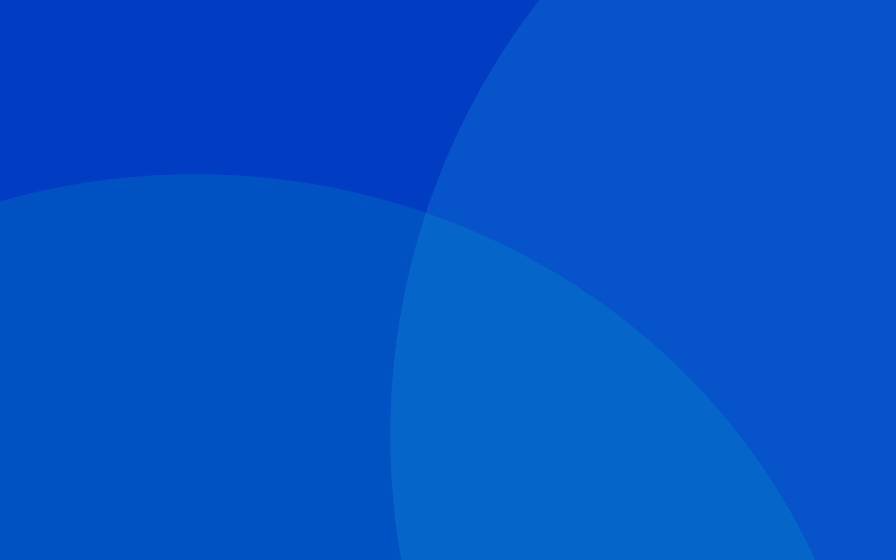
A Shadertoy shader for this background:

```glsl
// Two large translucent discs overlapping on a flat deep blue ground.

const vec3 GROUND_BLUE = vec3(0.0, 0.24, 0.763);
const vec3 RIGHT_TINT  = vec3(0.2, 1.0, 1.0);
const vec3 LEFT_TINT   = vec3(0.0, 1.0, 0.73);

// Approximate signed distance to an ellipse, accurate near its edge
float ellipseDistance(vec2 p, vec2 center, vec2 radii) {
    vec2 q = (p - center) / radii;
    float k = length(q);
    return k * (k - 1.0) / max(length(q / radii), 1e-4);
}

// Smooth coverage of a shape, one pixel wide at its edge
float coverage(float dist, float pixel) {
    return 1.0 - smoothstep(-0.5 * pixel, 0.5 * pixel, dist);
}

// Lay a translucent ellipse over a colour
vec3 overlay(vec3 under, vec3 tint, float opacity, float dist, float pixel) {
    return mix(under, tint, opacity * coverage(dist, pixel));
}

void mainImage(out vec4 fragColor, in vec2 fragCoord) {
    // Canvas height is one unit
    float pixel = 1.0 / iResolution.y;
    vec2 p = fragCoord * pixel;

    float rightDisc = ellipseDistance(p, vec2(1.9635, 0.223), vec2(1.2667));
    float leftDisc  = ellipseDistance(p, vec2(0.348, -0.457), vec2(1.208, 1.146));

    vec3 color = GROUND_BLUE;
    color = overlay(color, RIGHT_TINT, 0.115, rightDisc, pixel);
    color = overlay(color, LEFT_TINT, 0.1, leftDisc, pixel);

    fragColor = vec4(color, 1.0);
}
```
